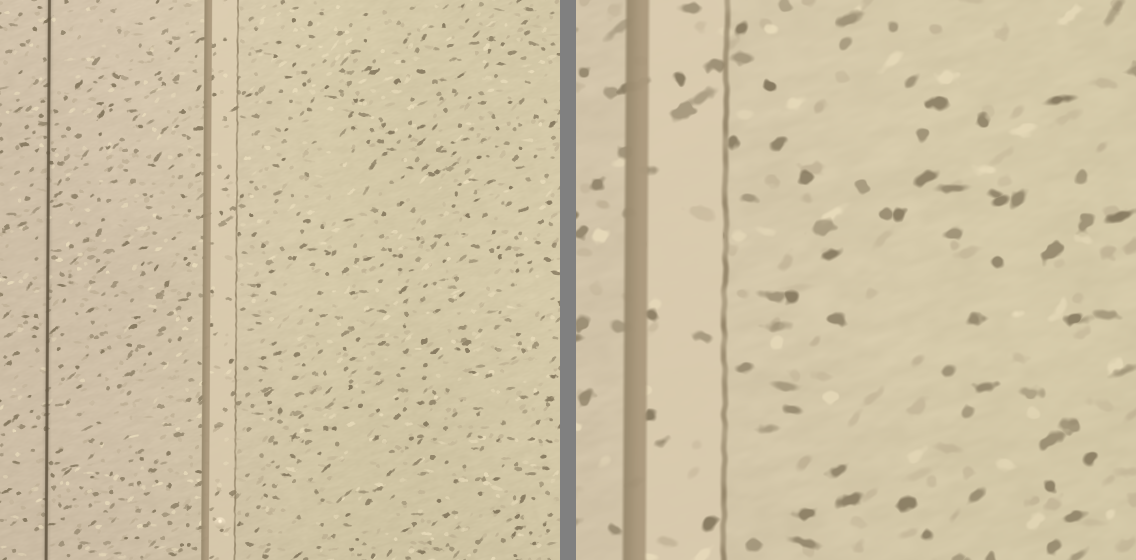
Left: the whole. Right: its middle third, enlarged.
Reproduce this texture procedurally as a WebGL 1 fragment shader.

```glsl
precision highp float;
// Speckled beige sheet flooring crossed by upright seams and a pale trim strip.
// Flecks are tilted, ragged ellipses scattered on jittered grids; the seams are
// soft bands that lean slightly, over a base tint with faint oblique streaks.
uniform vec2 u_resolution;

float hash(vec2 p) {
  return fract(sin(dot(p, vec2(127.1, 311.7))) * 43758.5453);
}

float noise(vec2 p) {
  vec2 i = floor(p), f = fract(p);
  f = f * f * (3.0 - 2.0 * f);
  return mix(mix(hash(i), hash(i + vec2(1.0, 0.0)), f.x),
             mix(hash(i + vec2(0.0, 1.0)), hash(i + vec2(1.0, 1.0)), f.x), f.y);
}

// Rotate into a frame whose x axis rises at the given angle
vec2 tilt(vec2 p, float angle) {
  float c = cos(angle), s = sin(angle);
  return vec2(c * p.x + s * p.y, c * p.y - s * p.x);
}

// Coverage of scattered flecks, one candidate per grid cell
float flecks(vec2 p, float cells, float density, float size, float seed) {
  vec2 home = floor(p * cells);
  float ragged = noise(p * 260.0 + seed) - 0.5;
  float cover = 0.0;
  for (int j = -1; j <= 1; j++) {
    for (int i = -1; i <= 1; i++) {
      vec2 cell = home + vec2(float(i), float(j));
      vec2 key = cell + seed;
      vec2 center = (cell + vec2(hash(key + 3.1), hash(key + 7.7))) / cells;
      float clump = 0.55 + 0.9 * noise(center * 13.0 + seed);
      float present = step(hash(key + 11.3), density * clump);
      float big = hash(key + 17.9);
      vec2 radii = size * vec2(0.45 + 0.75 * big * big, 0.26 + 0.28 * hash(key + 23.5));
      vec2 q = tilt(p - center, 0.35 + 1.3 * (hash(key + 31.7) - 0.5));
      float d = (length(q / radii) - 1.0 + 0.9 * ragged) * radii.y;
      float strength = 0.45 + 0.55 * hash(key + 41.3);
      cover = max(cover, present * strength * (1.0 - smoothstep(-0.0012, 0.0013, d)));
    }
  }
  return cover;
}

// Soft upright band of given half width
float band(float x, float halfWidth, float blur) {
  return 1.0 - smoothstep(halfWidth - blur, halfWidth + blur, abs(x));
}

void main() {
  vec2 p = gl_FragCoord.xy / u_resolution;
  float x = p.x - 0.006 * (p.y - 0.5);  // seams lean right toward the top

  // Base tint: pinkish left, yellowish right, brighter at the top
  vec3 color = mix(vec3(0.815, 0.755, 0.660), vec3(0.825, 0.780, 0.650),
                   smoothstep(0.15, 0.65, p.x));
  color += 0.022 * (p.y - 0.4);
  color += 0.025 * (noise(p * 4.0) - 0.5);
  vec2 grain = tilt(p, 0.3);
  color += 0.022 * (noise(grain * vec2(45.0, 130.0)) - 0.5);
  color += 0.016 * (noise(grain * vec2(130.0, 300.0) + 9.0) - 0.5);

  // Pale trim strip
  float strip = smoothstep(0.374, 0.377, x) * (1.0 - smoothstep(0.420, 0.423, x));
  color = mix(color, vec3(0.855, 0.797, 0.685) + 0.02 * (p.y - 0.5), strip * 0.85);

  // Flecks: faint, pale and dark, sparser on the strip
  float sparse = 1.0 - 0.35 * strip;
  float faint = flecks(p, 46.0, 0.35 * sparse, 0.0070, 57.0);
  float pale = flecks(p, 34.0, 0.34 * sparse, 0.0072, 23.0);
  float dark = flecks(p, 42.0, 0.50 * sparse, 0.0076, 5.0);
  color = mix(color, vec3(0.70, 0.64, 0.53), faint * 0.55);
  color = mix(color, vec3(0.93, 0.88, 0.75), pale * 0.75);
  color = mix(color, vec3(0.49, 0.44, 0.34), dark * 0.88);

  // Narrow dark seam with a soft shadow
  float seam = x - 0.0853;
  color *= 1.0 - 0.10 * band(seam, 0.005, 0.005);
  color = mix(color, vec3(0.39, 0.34, 0.26), 0.9 * band(seam, 0.0026, 0.0015));

  // Wide groove, darker along its left side
  float groove = x - 0.3690;
  vec3 grooveColor = mix(vec3(0.60, 0.54, 0.43), vec3(0.67, 0.60, 0.49),
                         smoothstep(-0.007, 0.004, groove));
  color = mix(color, grooveColor, 0.95 * band(groove, 0.0068, 0.0015));

  // Thin, broken edge line on the right of the strip
  float edge = x - 0.4220 - 0.0015 * (noise(vec2(p.y * 150.0, 2.0)) - 0.5);
  float wear = 0.55 + 0.4 * noise(vec2(p.y * 110.0, 8.0));
  color = mix(color, vec3(0.57, 0.51, 0.40), wear * band(edge, 0.0016, 0.0013));

  // Small domed stud near the foot of the strip
  vec2 stud = p - vec2(0.393, 0.066);
  float dome = 1.0 - smoothstep(0.008, 0.012, length(stud));
  color += dome * (0.02 + 9.0 * stud.y);
  color += 0.12 * (1.0 - smoothstep(0.001, 0.005, length(stud - vec2(0.0, 0.003))));

  gl_FragColor = vec4(clamp(color, 0.0, 1.0), 1.0);
}
```
